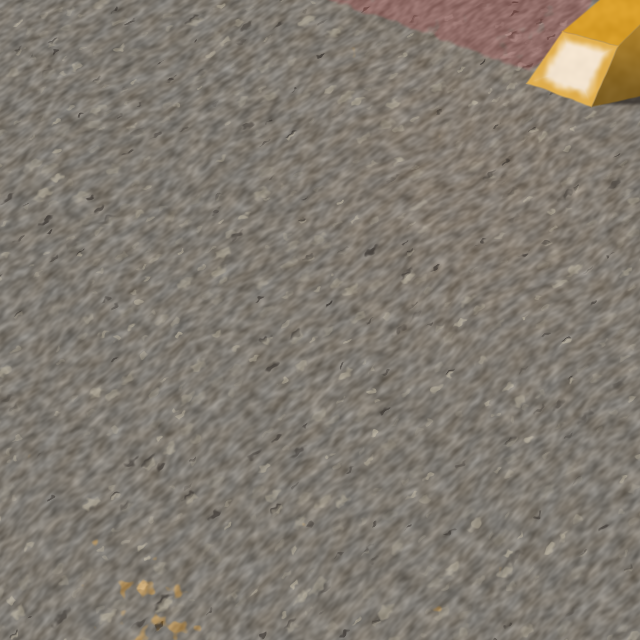
This texture is drawn by a Shadertoy shader. Its source:

```glsl
// Sunlit worn asphalt with slanted grain, a faded red paint corner and a yellow kerb block.
// Stretched gradient noise makes the grain, jittered cells scatter chips and pits,
// and convex quads with soft edges draw the paint, the block and its shadow.

#define ASPHALT vec3(0.492, 0.472, 0.441)
#define CHIP vec3(0.71, 0.68, 0.61)
#define PIT vec3(0.20, 0.18, 0.165)
#define RED_PAINT vec3(0.56, 0.42, 0.40)
#define YELLOW vec3(0.84, 0.63, 0.22)
#define PALE vec3(0.95, 0.89, 0.81)
#define GRAIN_ANGLE 0.80
#define GRAIN_FREQ vec2(36.0, 78.0)
#define GRAIN_CONTRAST 0.23
#define CHIP_CELLS vec2(25.0, 46.0)
#define CHIP_SHARE 0.36
#define PIT_SHARE 0.13

vec2 hash2(vec2 p) {
    vec3 h = fract(p.xyx * vec3(0.1031, 0.1030, 0.0973));
    h += dot(h, h.yzx + 33.33);
    return fract((h.xx + h.yz) * h.zy);
}

float gradDot(vec2 cell, vec2 offset) {
    float a = 6.2832 * hash2(cell).x;
    return dot(vec2(cos(a), sin(a)), offset);
}

// Gradient noise, roughly -0.7 to 0.7
float noise(vec2 p) {
    vec2 i = floor(p), f = fract(p);
    vec2 u = f * f * f * (f * (f * 6.0 - 15.0) + 10.0);
    vec2 e = vec2(1.0, 0.0);
    float low = mix(gradDot(i, f), gradDot(i + e, f - e), u.x);
    float high = mix(gradDot(i + e.yx, f - e.yx), gradDot(i + 1.0, f - 1.0), u.x);
    return mix(low, high, u.y);
}

// Signed distance to a line; positive on the right of a to b
float edge(vec2 p, vec2 a, vec2 b) {
    vec2 e = normalize(b - a);
    return dot(p - a, vec2(e.y, -e.x));
}

// Convex quad, corners counter-clockwise, negative inside
float quad(vec2 p, vec2 a, vec2 b, vec2 c, vec2 d) {
    return max(max(edge(p, a, b), edge(p, b, c)), max(edge(p, c, d), edge(p, d, a)));
}

float fill(float d, float soft) {
    float w = max(soft, 1.0 / iResolution.y);
    return 1.0 - smoothstep(-w, w, d);
}

// x: pale chip cover, y: dark pit cover beside some of the chips
vec2 scatter(vec2 g) {
    vec2 cover = vec2(0.0), home = floor(g);
    for (int j = -1; j <= 1; j++)
    for (int i = -1; i <= 1; i++) {
        vec2 cell = home + vec2(i, j);
        vec2 kind = hash2(cell + 71.0), size = hash2(cell + 19.0);
        vec2 d = g - cell - 0.25 - 0.5 * hash2(cell);
        float r = mix(0.17, 0.42, size.x * size.x);
        float chip = 1.0 - smoothstep(0.45 * r, 1.2 * r, length(d));
        d = (d - vec2(0.05, 0.75 * r)) * vec2(0.85, 1.35);
        float pit = 1.0 - smoothstep(0.35 * r, 1.1 * r, length(d));
        cover.x = max(cover.x, chip * step(kind.x, CHIP_SHARE) * mix(0.25, 1.0, size.y * size.y));
        cover.y = max(cover.y, pit * step(kind.y, PIT_SHARE) * mix(0.25, 1.0, size.y));
    }
    return cover;
}

vec3 asphalt(vec2 uv) {
    // Grain grows finer with distance and bends slightly
    vec2 q = vec2(uv.x, uv.y + 0.22 * uv.y * uv.y);
    q += 0.012 * vec2(noise(uv * 5.0), noise(uv * 5.0 + 40.0));
    vec2 along = vec2(cos(GRAIN_ANGLE), sin(GRAIN_ANGLE));
    vec2 g = vec2(dot(q, along), dot(q, vec2(-along.y, along.x))) + 3.0;

    float grain = 0.60 * noise(g * GRAIN_FREQ) + 0.42 * noise(g * GRAIN_FREQ * 1.9 + 17.0);
    grain += 0.18 * noise(g * GRAIN_FREQ * 0.4 + 53.0);
    vec3 col = ASPHALT + GRAIN_CONTRAST * grain;

    // Broad warm and cool stone tints
    col += vec3(0.020, 0.004, -0.016) * noise(g * GRAIN_FREQ * 0.6 + 90.0);
    vec2 warm = uv - vec2(0.75, 0.74);
    col += vec3(0.022, 0.008, -0.002) * exp(-14.0 * dot(warm, warm));

    vec2 ragged = 0.30 * vec2(noise(g * 95.0), noise(g * 95.0 + 31.0));
    vec2 cover = scatter(g * CHIP_CELLS + ragged);
    col = mix(col, CHIP + 0.12 * grain, 0.72 * cover.x);
    return mix(col, PIT, 0.68 * cover.y * (1.0 - 0.6 * cover.x));
}

void mainImage(out vec4 fragColor, in vec2 fragCoord) {
    vec2 uv = fragCoord / iResolution.xy;
    vec3 col = asphalt(uv);
    float tone = dot(col - ASPHALT, vec3(0.333));
    float wear = noise(uv * 30.0) + 0.5 * noise(uv * 75.0);

    // Faded red paint, and flakes of yellow paint near the lower edge
    float red = quad(uv, vec2(0.521, 1.0), vec2(0.827, 0.889), vec2(0.90, 0.95), vec2(0.95, 1.05));
    float redCover = fill(red + 0.007 * wear, 0.004) * (1.0 - 0.45 * smoothstep(0.25, 0.6, wear));
    col = mix(col, RED_PAINT + 0.75 * tone, redCover);
    vec2 s = (uv - vec2(0.235, 0.04)) * vec2(1.0, 0.8);
    float flakes = smoothstep(0.55, 0.80, 0.55 * exp(-130.0 * dot(s, s)) + 0.8 * wear);
    col = mix(col, vec3(0.73, 0.58, 0.35) + tone, 0.8 * flakes);

    // Block: cast shadow, then side, top and front faces
    vec2 A = vec2(0.879, 0.951), B = vec2(0.966, 0.928), C = vec2(0.924, 0.833), D = vec2(0.823, 0.870);
    vec2 farLow = vec2(1.06, 0.862), farTop = vec2(1.06, 1.02);
    vec2 p = uv + 0.0015 * wear;
    float shadow = quad(uv, vec2(0.94, 0.837), vec2(1.06, 0.838), vec2(1.06, 0.875), vec2(0.94, 0.845));
    col = mix(col, PIT, 0.8 * fill(shadow, 0.004));
    float side = quad(p, B, C, farLow, farTop);
    float top = quad(p, A, B, farTop, vec2(0.996, 1.05));
    float front = quad(p, A, D, C, B);
    vec3 sideCol = YELLOW * mix(0.58, 0.80, smoothstep(0.84, 0.96, uv.y)) + 0.04 * wear;
    vec3 topCol = YELLOW * vec3(1.0, 0.98, 0.75) + 0.05 * wear;
    float bare = smoothstep(0.003, 0.022, -front + 0.008 * wear);
    vec3 frontCol = mix(YELLOW * 1.04, PALE, 0.15 + 0.85 * bare) + 0.03 * wear;
    col = mix(col, sideCol, fill(side, 0.002));
    col = mix(col, topCol, fill(top, 0.002));
    col = mix(col, frontCol, fill(front, 0.002));

    fragColor = vec4(clamp(col, 0.0, 1.0), 1.0);
}
```
